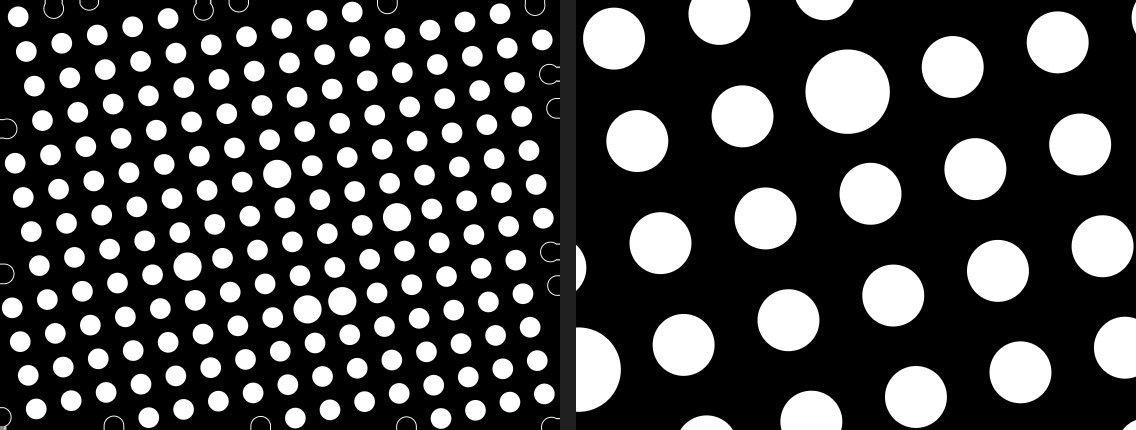
Left: the whole. Right: its middle third, enlarged.
This pattern is drawn by a Shadertoy shader. Its source:

```glsl
const vec3 INK = vec3(0.0);
const vec3 DOT = vec3(1.0);

// Lengths are in canvas heights
const vec2 CENTER = vec2(0.6447, 0.5956);
const mat2 STEPS = mat2(0.08147, 0.01912, 0.01773, -0.07927);
const vec2 TILT = vec2(0.0004, 0.0016);
const float SMALL_RADIUS = 0.024;
const float LARGE_RADIUS = 0.0327;
const float BORDER_REACH = 0.0258;
const float BORDER_INSET = 0.0085;
const float LINE_HALF_WIDTH = 0.0011;

// Lattice cells that carry a large dot
const vec2 LARGE_CELLS[5] = vec2[5](
    vec2(0, 0), vec2(3, 2), vec2(-3, 2), vec2(0, 4), vec2(1, 4));

// Lattice cell to canvas, with slight perspective
vec2 project(vec2 cell) {
    return CENTER + STEPS * cell / (1.0 + dot(TILT, cell));
}

// Canvas to lattice cell, the inverse of project
vec2 unproject(vec2 p) {
    vec2 q = p - CENTER;
    return inverse(STEPS - outerProduct(q, TILT)) * q;
}

float dotRadius(vec2 cell) {
    for (int i = 0; i < LARGE_CELLS.length(); i++) {
        if (distance(cell, LARGE_CELLS[i]) < 0.5) return LARGE_RADIUS;
    }
    return SMALL_RADIUS;
}

// Distance to the nearest canvas side, negative outside
float borderMargin(vec2 p, vec2 size) {
    vec2 m = min(p, size - p);
    return min(m.x, m.y);
}

float coverage(float dist, float pixel) {
    return clamp(0.5 - dist / pixel, 0.0, 1.0);
}

void mainImage(out vec4 fragColor, in vec2 fragCoord) {
    float pixel = 1.0 / iResolution.y;
    vec2 size = iResolution.xy * pixel;
    vec2 p = fragCoord * pixel;

    // Clamping near the sides turns cut rings into straight legs
    vec2 inner = clamp(p, vec2(BORDER_INSET), size - BORDER_INSET);
    vec2 cell = round(unproject(inner));
    vec2 center = project(cell);
    float radius = dotRadius(cell);
    float margin = borderMargin(center, size);

    // Whole dots are filled, dots touching a side are outlined
    float disc = distance(p, center) - radius;
    float ring = abs(distance(inner, center) - radius + LINE_HALF_WIDTH) - LINE_HALF_WIDTH;
    float shape = margin > BORDER_REACH ? disc : ring;
    float mask = margin > 0.0 ? coverage(shape, pixel) : 0.0;

    fragColor = vec4(mix(INK, DOT, mask), 1.0);
}
```
